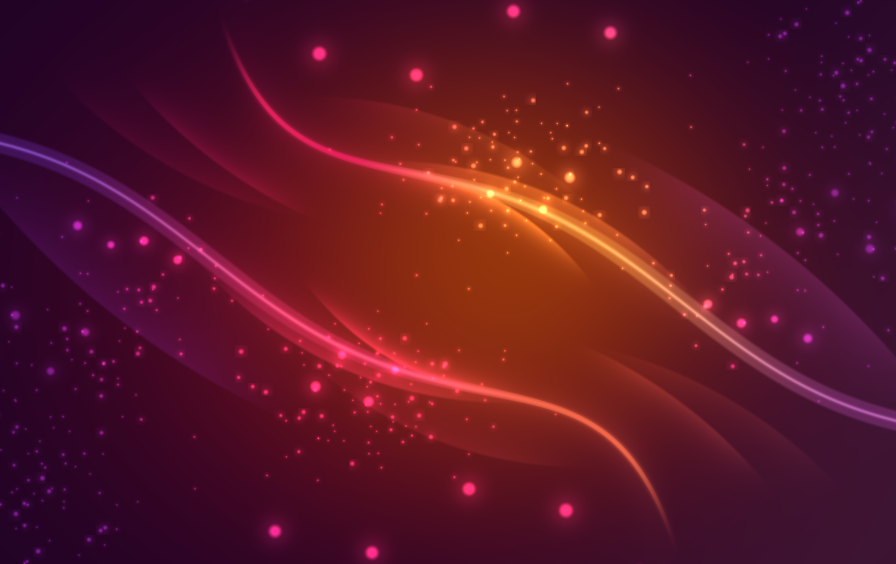
Give the GLSL for this background, as a WebGL 1 fragment shader.

```glsl
precision highp float;
// Two mirrored silk ribbons of light with veils and sparks over an ember glow.

uniform vec2 u_resolution;

// Backdrop
const vec3 NIGHT = vec3(0.115, 0.010, 0.150);
const vec3 DUSK = vec3(0.230, 0.080, 0.200);
const vec3 CRIMSON = vec3(0.400, 0.030, 0.125);
const vec3 EMBER = vec3(0.580, 0.205, 0.050);
const vec2 CRIMSON_CENTER = vec2(-0.06, -0.02);
const vec2 CRIMSON_SIZE = vec2(0.56, 0.46);
const vec2 EMBER_CENTER = vec2(0.11, 0.04);
const vec2 EMBER_SIZE = vec2(0.36, 0.34);

// Ribbon colours from the pointed tip to the wide tail
const vec3 UPPER_TIP = vec3(0.95, 0.13, 0.38);
const vec3 UPPER_HEART = vec3(1.00, 0.65, 0.25);
const vec3 UPPER_TAIL = vec3(0.62, 0.25, 0.60);
const vec3 LOWER_TIP = vec3(1.00, 0.43, 0.30);
const vec3 LOWER_HEART = vec3(0.93, 0.20, 0.38);
const vec3 LOWER_TAIL = vec3(0.38, 0.14, 0.60);

// Sparks
const vec3 VIOLET = vec3(0.48, 0.12, 0.60);
const vec3 PINK = vec3(0.92, 0.16, 0.40);
const vec3 PEACH = vec3(1.00, 0.58, 0.32);
const float ORB_RADIUS = 0.011;
const float SPARK_CELL = 0.032;
const vec2 LOWER_SPARK_SHIFT = vec2(0.0187, 0.0);

float hash(vec2 p) {
  vec3 h = fract(vec3(p.xyx) * 0.1031);
  h += dot(h, h.yzx + 33.33);
  return fract((h.x + h.y) * h.z);
}

float bell(vec2 d) {
  return exp(-dot(d, d));
}

// Height of the ribbon centre: a steep tip, then a long S-shaped descent
float ribbonHeight(float x) {
  return -0.29 + 0.50 / (1.0 + exp((x - 0.42) / 0.16))
       + 0.22 * exp(-(x + 0.388) / 0.09);
}

vec3 ribbonColor(float x, vec3 tip, vec3 heart, vec3 tail) {
  vec3 c = mix(tip, heart, smoothstep(-0.20, 0.15, x));
  return mix(c, tail, smoothstep(0.22, 0.75, x));
}

// Sheet hanging from an arc between a and b; it fades away from the edge
float veil(vec2 p, vec2 a, vec2 b, float bulge, float depth) {
  vec2 chord = b - a;
  float span = length(chord);
  vec2 dir = chord / span;
  float t = dot(p - a, dir) / span;
  float n = dot(p - a, vec2(-dir.y, dir.x));
  float inside = (bulge * 4.0 * t * (1.0 - t) - n) * sign(bulge);
  float ends = smoothstep(0.0, 0.35, t) * (1.0 - smoothstep(0.65, 1.0, t));
  return ends * smoothstep(-0.004, 0.003, inside) * exp(-max(inside, 0.0) / depth);
}

// One ribbon with its veils
vec3 addRibbon(vec3 col, vec2 p, vec3 tip, vec3 heart, vec3 tail) {
  vec3 tint = ribbonColor(p.x, tip, heart, tail);
  float slope = (ribbonHeight(p.x + 0.002) - ribbonHeight(p.x - 0.002)) / 0.004;
  float d = (p.y - ribbonHeight(p.x)) / sqrt(1.0 + slope * slope);
  float present = smoothstep(-0.41, -0.30, p.x);

  col += tail * 0.22 * veil(p, vec2(0.25, 0.26), vec2(0.90, -0.27), 0.06, 0.07);
  col += tint * 0.11 * veil(p, vec2(-0.278, 0.328), vec2(0.282, 0.106), 0.065, 0.04);
  col += tint * 0.25 * veil(p, vec2(-0.154, 0.214), vec2(0.469, -0.064), 0.083, 0.030);
  col += tint * 0.45 * veil(p, vec2(-0.14, 0.205), vec2(0.265, -0.015), 0.055, 0.016);
  col += tip * 0.17 * veil(p, vec2(-0.579, 0.376), vec2(-0.21, 0.10), -0.03, 0.025);
  col += tip * 0.09 * veil(p, vec2(-0.714, 0.386), vec2(-0.24, 0.11), -0.045, 0.035);

  float width = mix(0.004, 0.018, smoothstep(-0.35, 0.45, p.x));
  float band = 1.0 - smoothstep(width * 0.75, width * 1.15, abs(d));
  float core = exp(-pow(d / mix(0.0055, 0.0032, smoothstep(-0.1, 0.5, p.x)), 2.0));
  float halo = exp(-abs(d) / 0.025) * (1.0 - smoothstep(0.3, 0.7, p.x));
  col += tint * 0.16 * halo * present;
  col = mix(col, tint, 0.42 * band * present);
  col = mix(col, tint, 0.85 * core * present);
  return col + 0.13 * core * present * smoothstep(-0.2, 0.1, p.x);
}

float orb(float d, float radius) {
  float soft = radius * 0.5 + 1.0 / u_resolution.y;
  return 1.0 - smoothstep(radius - soft, radius + soft * 0.4, d)
       + 0.25 * exp(-d * d / (radius * radius * 5.0));
}

// Four orbs in a zigzag that shifts after the second one
float orbRow(vec2 p, vec2 start, float stride, float zig, float shift, float radius) {
  float sum = 0.0;
  for (int i = 0; i < 4; i++) {
    float k = float(i);
    vec2 c = start + vec2(stride * k, zig * mod(k, 2.0) + shift * step(1.5, k));
    sum += orb(length(p - c), radius * (0.8 + 0.4 * hash(c * 91.0)));
  }
  return sum;
}

// Fine dust, denser in three drifts beside the ribbon
float dust(vec2 p, float cell, float seed) {
  vec2 id = floor(p / cell);
  vec2 mid = (id + 0.5) * cell;
  float density = 0.55 * bell((mid - vec2(0.12, 0.20)) / vec2(0.17, 0.10))
                + 0.45 * bell((mid - vec2(0.70, 0.30)) / vec2(0.12, 0.24))
                + 0.40 * bell((mid - vec2(0.52, 0.03)) / vec2(0.12, 0.10));
  vec2 key = id + 100.0 + seed;
  vec2 jitter = 0.25 + 0.5 * vec2(hash(key + 7.3), hash(key + 19.7));
  float size = mix(0.0016, 0.0050, pow(hash(key + 41.1), 3.0));
  return step(hash(key), density) * orb(length(p - (id + jitter) * cell), size);
}

float sparks(vec2 p) {
  float s = orbRow(p, vec2(-0.228, 0.405), 0.172, -0.038, 0.075, ORB_RADIUS);
  s += orbRow(p, vec2(0.461, -0.039), 0.059, -0.034, -0.027, ORB_RADIUS * 0.75);
  s += orbRow(p, vec2(0.075, 0.156), 0.047, 0.056, -0.027, ORB_RADIUS * 0.75);
  s += 0.7 * orbRow(p, vec2(0.624, 0.089), 0.062, 0.069, -0.030, ORB_RADIUS * 0.75);
  return s + 0.75 * (dust(p, SPARK_CELL, 3.0) + dust(p, SPARK_CELL * 0.7, 57.0));
}

void main() {
  vec2 p = (gl_FragCoord.xy - 0.5 * u_resolution) / u_resolution.y;

  // Backdrop
  vec3 col = mix(NIGHT, DUSK, smoothstep(0.1, 1.1, p.x - 0.6 * p.y));
  col = mix(col, CRIMSON, bell((p - CRIMSON_CENTER) / CRIMSON_SIZE));
  col = mix(col, EMBER, bell((p - EMBER_CENTER) / EMBER_SIZE));

  // Ribbons, the lower one turned by half a circle
  col = addRibbon(col, p, UPPER_TIP, UPPER_HEART, UPPER_TAIL);
  col = addRibbon(col, -p, LOWER_TIP, LOWER_HEART, LOWER_TAIL);

  // Sparks, warm near the upper heart and violet far out
  vec3 glow = mix(PINK, VIOLET, smoothstep(0.42, 0.75, length(p)));
  glow = mix(PEACH, glow, smoothstep(0.12, 0.40, length(p - vec2(0.22, 0.13))));
  col += glow * 0.8 * (sparks(p) + sparks(-p - LOWER_SPARK_SHIFT));

  gl_FragColor = vec4(clamp(col, 0.0, 1.0), 1.0);
}
```
